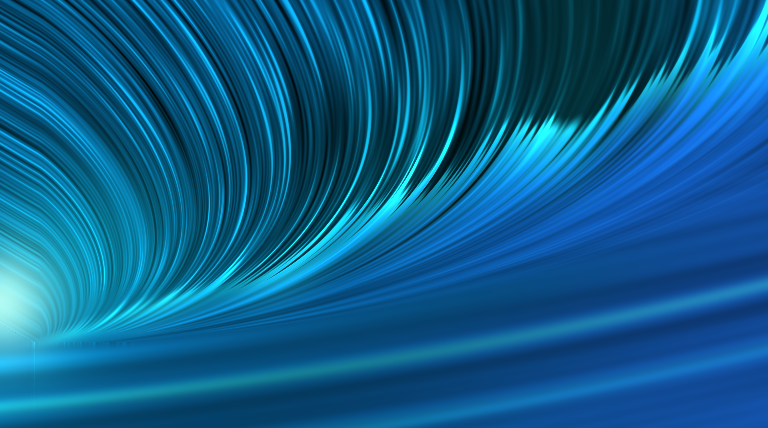
Write a Shadertoy shader that draws this background.

```glsl
// A sweeping wave of fine cyan and blue light strands curling out of a glow.

vec2 hashGradient(vec2 cell) {
    float h = fract(sin(dot(cell, vec2(127.1, 311.7))) * 43758.55);
    return vec2(cos(6.2832 * h), sin(6.2832 * h));
}

float gradientNoise(vec2 p) {
    vec2 i = floor(p), f = p - i;
    vec2 w = f * f * f * (f * (f * 6.0 - 15.0) + 10.0);
    float a = dot(hashGradient(i), f);
    float b = dot(hashGradient(i + vec2(1, 0)), f - vec2(1, 0));
    float c = dot(hashGradient(i + vec2(0, 1)), f - vec2(0, 1));
    float d = dot(hashGradient(i + vec2(1, 1)), f - vec2(1, 1));
    return mix(mix(a, b, w.x), mix(c, d, w.x), w.y);
}

float bell(float x, float width) {
    return exp(-x * x / (width * width));
}

// Strand noise that fades out where strands become too thin to resolve.
float strands(float across, float along, float frequency, float footprint) {
    float visible = 1.0 - smoothstep(0.4, 1.1, footprint * frequency);
    return visible * gradientNoise(vec2(across * frequency, along + frequency));
}

// Broad, gently rising bands under the wave.
vec3 lowerBands(vec2 p) {
    float b = p.y - (0.047 + 0.085 * p.x + 0.043 * p.x * p.x);
    float right = smoothstep(0.5, 1.8, p.x);
    vec3 color = mix(vec3(0.02, 0.30, 0.49), vec3(0.07, 0.30, 0.62), right);
    color *= 1.0 - 0.22 * bell(b - 0.06, 0.03) - 0.22 * bell(b + 0.06, 0.03);
    color = mix(color, vec3(0.02, 0.27, 0.44), 0.8 * bell(b - 0.12, 0.06) * bell(p.x - 0.95, 0.5));
    color += vec3(0.06, 0.20, 0.10) * bell(b, 0.016);
    color += vec3(0.02, 0.14, 0.12) * bell(b + 0.15, 0.02);
    color += vec3(0.02, 0.28, 0.36) * bell(b - 0.10, 0.04) * exp(-3.0 * p.x);
    color += vec3(0.02, 0.18, 0.22) * bell(b, 0.05) * exp(-3.0 * p.x);
    return color * (1.0 + 0.22 * gradientNoise(vec2(b * 34.0, p.x * 0.7)));
}

void mainImage(out vec4 fragColor, in vec2 fragCoord) {
    vec2 p = fragCoord / iResolution.y;
    p.x *= 1.786 * iResolution.y / iResolution.x;

    // Each strand keeps one value of sweep; all strands meet at the focus.
    vec2 r = p - vec2(0.09, 0.19);
    float v = max(r.y, 0.012);
    float sweep = 0.45 * pow(max(r.x, 0.0), 1.5) / v + v + 0.6 * r.x;
    float q = log(max(sweep, 0.0) + 0.1);
    float footprint = fwidth(q);
    float broad = strands(q, p.y * 0.6, 13.0, footprint);
    float medium = strands(q, p.y * 2.0, 56.0, footprint);
    float fine = strands(q, p.y * 3.5, 125.0, footprint);

    // Dark curtain above the crest, bluer at the left and far right.
    float leftSide = 1.0 - smoothstep(0.25, 0.95, p.x);
    vec3 curtain = mix(vec3(0.01, 0.21, 0.27), vec3(0.02, 0.34, 0.51), leftSide);
    curtain += vec3(0.0, 0.05, 0.12) * smoothstep(0.6, 1.0, p.y) * bell(p.x - 0.8, 0.35);
    curtain = mix(curtain, vec3(0.02, 0.33, 0.48), smoothstep(1.45, 1.75, p.x));
    float hollow = bell(p.x - 1.34, 0.15) * smoothstep(0.6, 0.72, p.y);
    curtain = mix(curtain, vec3(0.01, 0.18, 0.21), 0.9 * hollow);
    float contrast = 1.0 - 0.8 * hollow;
    curtain *= 1.0 + contrast * (0.6 * broad + 0.75 * medium + 0.95 * fine);
    float spark = smoothstep(0.18, 0.65, medium + 0.8 * fine + 0.3 * broad);
    curtain += vec3(0.03, 0.26, 0.31) * spark * contrast;
    curtain += vec3(0.01, 0.14, 0.11) * bell(length(p - vec2(0.25, 0.42)), 0.22);

    // Ragged crest: strands rise to different heights above its line.
    float crest = 0.150 + 0.425 * p.x - 0.05 * bell(p.x - 0.64, 0.22);
    crest += 0.02 * bell(p.x - 1.2, 0.08) - 0.02 * bell(p.x - 1.36, 0.06);
    crest += 0.02 * bell(p.x - 1.56, 0.07);
    float ragged = 0.11 * medium + 0.11 * fine + 0.04 * broad;
    float depth = crest + ragged * smoothstep(0.0, 0.5, p.x) * contrast - p.y;
    float underCrest = smoothstep(-0.03, 0.015, depth);
    float mist = exp(min(depth, 0.0) * 14.0) * smoothstep(0.1, 0.4, p.x) * contrast;
    curtain += vec3(0.01, 0.24, 0.28) * mist * max(0.3 + 1.8 * medium + 1.6 * fine, 0.0);

    // Bright rim with hot patches, running into deep blue below the crest.
    float rim = exp(-max(depth, 0.0) / (0.028 + 0.022 * p.x));
    float patches = 0.5 + 0.5 * cos(6.2832 * (p.x - 0.66) / 0.3);
    float right = smoothstep(0.5, 1.6, p.x);
    vec3 deepBlue = mix(vec3(0.02, 0.37, 0.60), vec3(0.06, 0.34, 0.72), right);
    deepBlue += vec3(0.0, 0.17, 0.16) * bell(p.x - 1.26, 0.16) * bell(depth - 0.06, 0.09);
    vec3 wave = mix(deepBlue, vec3(0.07, 0.74, 0.88), rim);
    wave += vec3(0.07, 0.20, 0.16) * rim * patches;
    float calm = 1.0 - 0.5 * smoothstep(0.08, 0.25, depth);
    wave *= 1.0 + calm * (0.9 * broad + 0.85 * medium + 0.7 * fine);
    wave += vec3(0.02, 0.14, 0.16) * calm * smoothstep(0.2, 0.55, medium + 0.5 * broad);
    wave *= 1.0 - 0.25 * bell(sweep - 2.7, 0.35) * (1.0 - right);

    vec3 upper = mix(curtain, wave, underCrest);
    float inWave = (1.0 - smoothstep(2.5, 4.6, sweep)) * smoothstep(-0.01, 0.04, r.y);
    vec3 color = mix(lowerBands(p), upper, inWave);

    // Glow at the left edge.
    float halo = bell(p.x, 0.20) * bell(p.y - 0.32, 0.20);
    float core = bell(p.x, 0.115) * bell(p.y - 0.295, 0.11);
    color += vec3(0.03, 0.28, 0.25) * halo * (1.0 + medium);
    color = mix(color, vec3(0.72, 1.0, 0.96), 0.95 * core);

    fragColor = vec4(clamp(color, 0.0, 1.0), 1.0);
}
```
